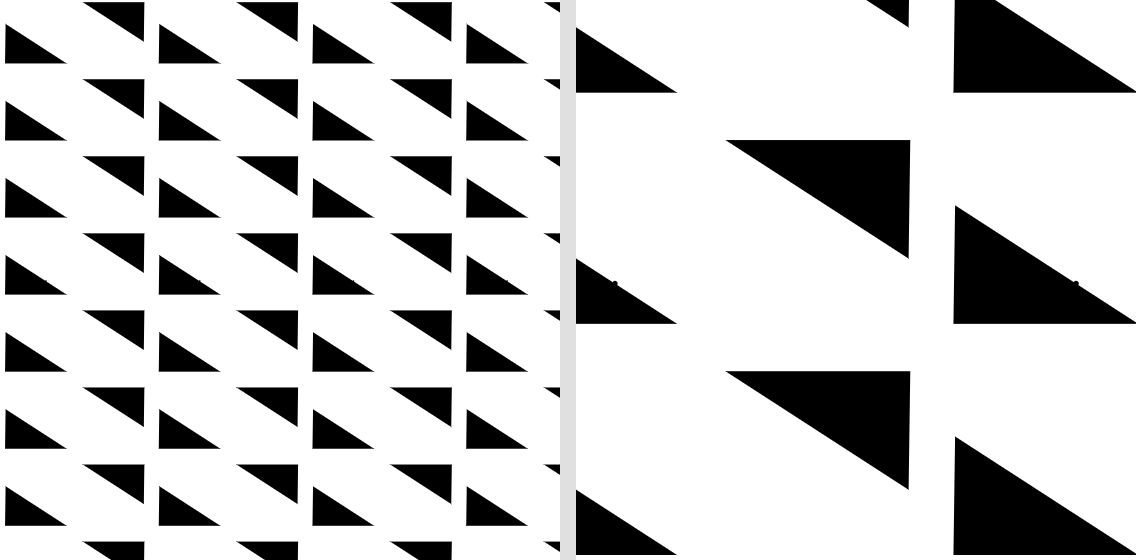
Left, the full canvas; right, a detail of the centre.
A WebGL 1 fragment shader for this pattern:

```glsl
precision highp float;

// Black right triangles on white, two per tile: one sits on its base at the
// left, its half-turn twin hangs at the upper right. Each tile is folded with
// mod, and each triangle is the intersection of three half planes.

uniform vec2 u_resolution;

const vec3 PAPER = vec3(1.0);
const vec3 INK = vec3(0.0);

const vec2 PERIOD = vec2(0.2745, 0.1376);
const vec2 TILE_ORIGIN = vec2(0.0, 0.8725);
const vec2 LOWER_CORNER = vec2(0.0090, 0.0142);
const vec2 UPPER_CORNER = vec2(0.2578, 0.1236);
const vec2 LEGS = vec2(0.1100, 0.0712);
const float LEAN = 0.014;             // slight tilt of the upright leg

const float BUMPED_ROW = -3.0;        // row with a small flaw on its slopes
const vec2 BUMP_CENTRE = vec2(0.0730, 0.0240);
const float BUMP_RADIUS = 0.0016;

// Signed distance bound to a right triangle with its square corner at zero.
float rightTriangle(vec2 q, vec2 legs, float lean) {
  float upright = lean * q.y - q.x;
  float slope = dot(q - vec2(legs.x, 0.0), normalize(legs.yx));
  return max(max(upright, -q.y), slope);
}

float disc(vec2 q, vec2 centre, float radius) {
  return length(q - centre) - radius;
}

// Ink coverage from a signed distance, softened over one pixel.
float coverage(float d, float pixel) {
  return clamp(0.5 - d / pixel, 0.0, 1.0);
}

// Both triangles of one tile; the row selects the flawed slope.
float tileDistance(vec2 local, float row) {
  vec2 lowerPos = local - LOWER_CORNER;
  vec2 upperPos = UPPER_CORNER - local;
  float lower = rightTriangle(lowerPos, LEGS, LEAN);
  float upper = rightTriangle(upperPos, LEGS, LEAN);
  if (abs(row - BUMPED_ROW) < 0.5) {
    lower = min(lower, disc(lowerPos, BUMP_CENTRE, BUMP_RADIUS));
  }
  return min(lower, upper);
}

void main() {
  float pixel = 1.0 / u_resolution.y;
  vec2 p = gl_FragCoord.xy * pixel - TILE_ORIGIN;
  float row = floor(p.y / PERIOD.y);
  float d = tileDistance(mod(p, PERIOD), row);
  gl_FragColor = vec4(mix(PAPER, INK, coverage(d, pixel)), 1.0);
}
```
